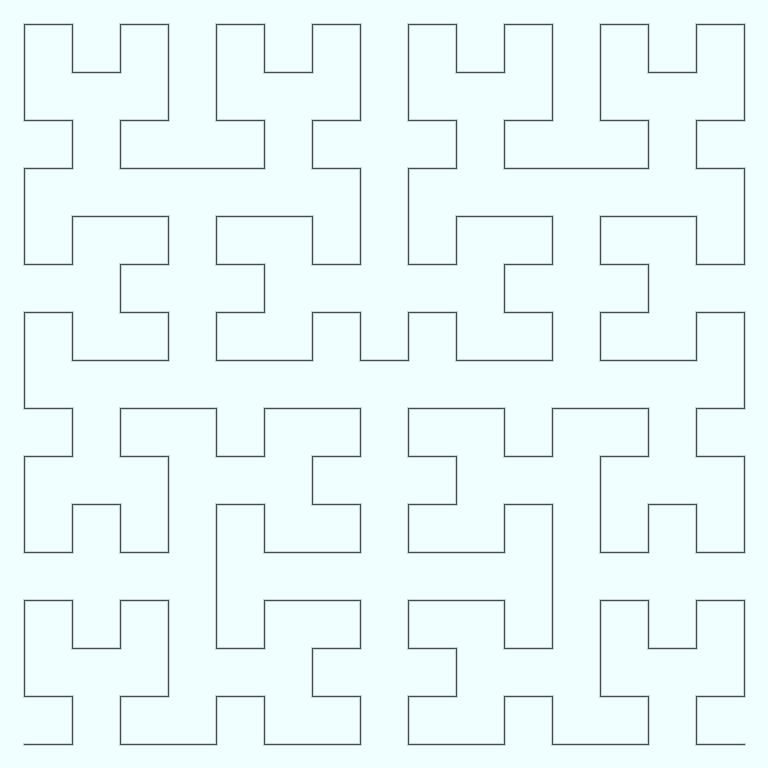
Write a Shadertoy shader that draws this pattern.

```glsl
const int GRID = 16;
const vec3 PAPER = vec3(0.941, 1.0, 1.0);
const vec3 INK = vec3(0.0);
const float THICKNESS = 0.6 / 512.0;
const vec2 LINE_OFFSET = vec2(0.5, -0.5) / 768.0;

// Position of a cell along the Hilbert curve, lower left to lower right
int hilbertIndex(ivec2 cell, int size) {
    int index = 0;
    for (int s = size / 2; s > 0; s /= 2) {
        int right = (cell.x & s) > 0 ? 1 : 0;
        int upper = (cell.y & s) > 0 ? 1 : 0;
        index += s * s * ((3 * right) ^ upper);
        if (upper == 0) {
            if (right == 1) cell = ivec2(size - 1) - cell;
            cell = cell.yx;
        }
    }
    return index;
}

bool insideGrid(ivec2 cell, int size) {
    return all(greaterThanEqual(cell, ivec2(0))) && all(lessThan(cell, ivec2(size)));
}

// Square-capped distance to a unit segment leaving the origin
float segmentDistance(vec2 p, vec2 direction) {
    vec2 q = abs(p - direction * clamp(dot(p, direction), 0.0, 1.0));
    return max(q.x, q.y);
}

// Distance to the curve, in cells
float curveDistance(vec2 p, int size) {
    ivec2 cell = clamp(ivec2(floor(p)), ivec2(0), ivec2(size - 1));
    vec2 local = p - vec2(cell) - 0.5;
    int index = hilbertIndex(cell, size);
    float nearest = 1e3;
    for (int i = 0; i < 4; i++) {
        int side = (i & 1) * 2 - 1;
        ivec2 stepTo = i < 2 ? ivec2(side, 0) : ivec2(0, side);
        ivec2 neighbour = cell + stepTo;
        if (insideGrid(neighbour, size) && abs(hilbertIndex(neighbour, size) - index) == 1)
            nearest = min(nearest, segmentDistance(local, vec2(stepTo)));
    }
    return nearest;
}

// Thin stroke with a soft edge about one pixel wide
float strokeCoverage(float dist, float thickness, float pixel) {
    float reach = 0.5 * thickness + 0.834 * pixel;
    return clamp(thickness / reach * (1.0 - dist / reach), 0.0, 1.0);
}

void mainImage(out vec4 fragColor, in vec2 fragCoord) {
    float pixel = 1.0 / iResolution.y;
    vec2 uv = fragCoord * pixel - LINE_OFFSET;
    float dist = curveDistance(uv * float(GRID), GRID) / float(GRID);
    fragColor = vec4(mix(PAPER, INK, strokeCoverage(dist, THICKNESS, pixel)), 1.0);
}
```
